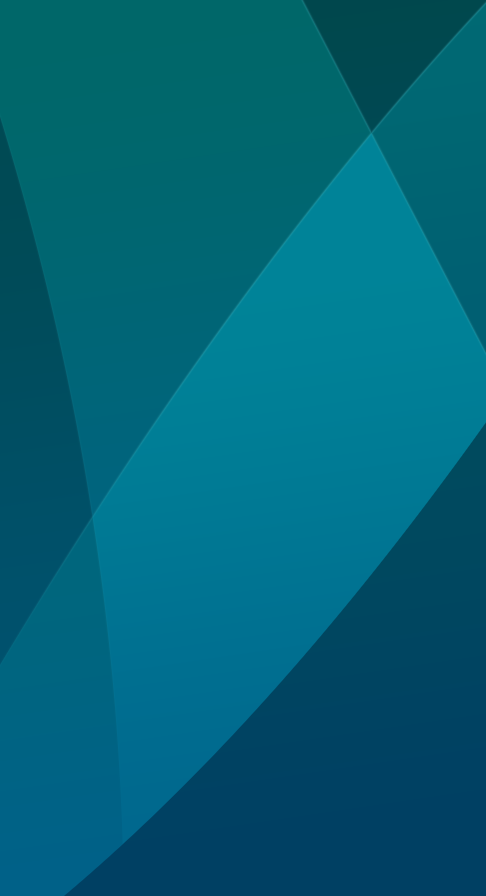
Reproduce this background procedurally as a Shadertoy shader.

```glsl
// Pane colours: upper and lower end of each gradient
const vec3 SKY_TOP = vec3(0.0, 0.405, 0.410);
const vec3 SKY_LOW = vec3(0.0, 0.390, 0.505);
const vec3 BAND_TOP = vec3(0.0, 0.515, 0.595);
const vec3 BAND_LOW = vec3(0.0, 0.405, 0.555);
const vec3 SHADE_TOP = vec3(0.0, 0.290, 0.330);
const vec3 SHADE_LOW = vec3(0.0, 0.320, 0.430);
const vec3 CORNER_TOP = vec3(0.0, 0.400, 0.490);
const vec3 CORNER_LOW = vec3(0.0, 0.380, 0.535);
const vec3 WEDGE_TOP = vec3(0.0, 0.280, 0.300);
const vec3 WEDGE_LOW = vec3(0.0, 0.285, 0.325);
const vec3 SIDE_TOP = vec3(0.0, 0.410, 0.450);
const vec3 SIDE_LOW = vec3(0.0, 0.370, 0.445);
const vec3 FLOOR_TOP = vec3(0.0, 0.290, 0.370);
const vec3 FLOOR_LOW = vec3(0.0, 0.250, 0.390);

// Edge curves: constant, linear and quadratic coefficients
const vec3 UPPER_ARC = vec3(0.258, 0.898, -0.159);
const vec3 LOWER_ARC = vec3(-0.0571, 0.4107, 0.175);
const vec3 LEFT_ARC = vec3(0.2545, -0.0185, -0.315);
const vec3 RIGHT_LINE = vec3(1.580, -0.958, 0.0);

const float TILT = 0.08;
const float RIM_WIDTH = 0.0012;
const vec3 RIM_COLOUR = vec3(0.25, 0.70, 0.74);

float parabola(vec3 k, float t) {
    return k.x + t * (k.y + t * k.z);
}

// Signed distance to an edge in pixels
float edgeDistance(float f) {
    return f / max(length(vec2(dFdx(f), dFdy(f))), 1e-6);
}

float coverage(float d) {
    return clamp(d + 0.5, 0.0, 1.0);
}

// Thin bright line along an edge, in units of canvas height
float rim(float d) {
    float t = d / (iResolution.y * RIM_WIDTH);
    return exp(-t * t);
}

vec3 pane(vec3 low, vec3 top, float from, float to, float h) {
    return mix(low, top, smoothstep(from, to, h));
}

void mainImage(out vec4 fragColor, in vec2 fragCoord) {
    vec2 uv = fragCoord / iResolution.xy;
    float h = uv.y - TILT * (uv.x - 0.5);

    // Edges
    float upper = edgeDistance(parabola(UPPER_ARC, uv.x) - uv.y);
    float lower = edgeDistance(parabola(LOWER_ARC, uv.x) - uv.y);
    float left = edgeDistance(parabola(LEFT_ARC, uv.y) - uv.x);
    float right = edgeDistance(uv.x - parabola(RIGHT_LINE, uv.y));
    float inBand = coverage(upper);
    float inLeft = coverage(left);
    float inRight = coverage(right);
    float inFloor = coverage(lower);

    // Panes above the diagonal
    vec3 above = pane(SKY_LOW, SKY_TOP, 0.30, 1.05, h);
    above = mix(above, pane(SHADE_LOW, SHADE_TOP, 0.25, 0.90, h), inLeft);
    above = mix(above, pane(WEDGE_LOW, WEDGE_TOP, 0.80, 1.00, h), inRight);

    // Panes below the diagonal
    vec3 below = pane(BAND_LOW, BAND_TOP, 0.02, 0.72, h);
    below = mix(below, pane(CORNER_LOW, CORNER_TOP, 0.0, 0.42, h), inLeft);
    below = mix(below, pane(SIDE_LOW, SIDE_TOP, 0.55, 0.95, h), inRight);

    // Rims of light, faded toward the lower edge
    vec3 colour = mix(above, below, inBand);
    float glow = 0.30 * rim(upper) * smoothstep(0.15, 0.65, uv.y);
    glow = max(glow, 0.26 * rim(right));
    glow = max(glow, 0.06 * rim(left) * smoothstep(0.05, 0.4, uv.y));
    colour = mix(colour, RIM_COLOUR, glow);

    // Dark floor in front
    vec3 ground = pane(FLOOR_LOW, FLOOR_TOP, 0.0, 0.48, h);
    colour = mix(colour, ground, inFloor);

    fragColor = vec4(colour, 1.0);
}
```
